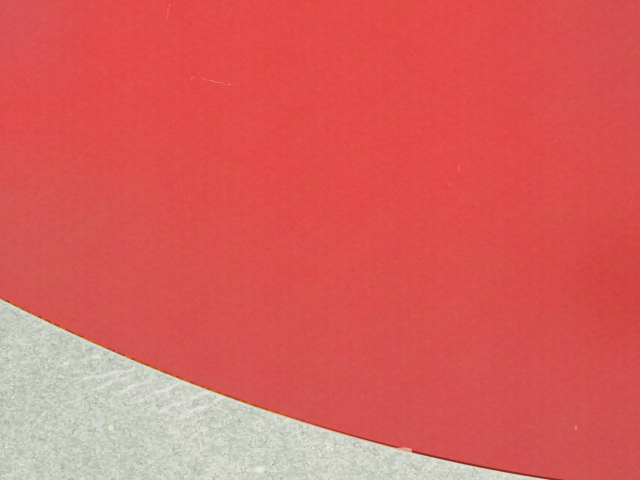
Give the GLSL for this texture, as a Shadertoy shader.

```glsl
vec2 hash2(vec2 p) {
    vec3 q = fract(vec3(p.xyx) * vec3(0.1031, 0.1030, 0.0973));
    q += dot(q, q.yzx + 33.33);
    return fract((q.xx + q.yz) * q.zy);
}

// Nearest cell: x = distance, y = random value of that cell
vec2 cellular(vec2 p) {
    vec2 cell = floor(p), nearest = vec2(9.0, 0.0);
    for (int j = -1; j <= 1; j++)
    for (int i = -1; i <= 1; i++) {
        vec2 c = cell + vec2(i, j);
        float d = length(c + hash2(c + 50.0) - p);
        if (d < nearest.x) nearest = vec2(d, hash2(c + 91.0).x);
    }
    return nearest;
}

float waves(vec2 p) {
    float sum = 0.0, gain = 0.5;
    for (int i = 0; i < 4; i++) {
        sum += gain * sin(p.x + 1.7 * sin(p.y)) * cos(p.y + 1.3 * sin(p.x * 0.8));
        p = mat2(1.5, 1.1, -1.1, 1.5) * p + 2.3;
        gain *= 0.6;
    }
    return sum;
}

float segment(vec2 p, vec2 a, vec2 b) {
    vec2 ab = b - a;
    return length(p - a - ab * clamp(dot(p - a, ab) / dot(ab, ab), 0.0, 1.0));
}

float blob(vec2 p, vec2 center, vec2 size) {
    vec2 q = (p - center) / size;
    return exp(-dot(q, q));
}

float stroke(float d, float halfWidth, float soft) {
    return 1.0 - smoothstep(halfWidth - soft, halfWidth + soft, d);
}

vec3 redPaint(vec2 p, float depth, float soft) {
    float glow = smoothstep(0.18, 0.75, p.y + 0.07 * sin(p.x * 3.0));
    vec3 col = mix(vec3(0.845, 0.325, 0.315), vec3(0.895, 0.296, 0.288), glow);

    // Faded left side and border, dull corners, deeper right side
    col = mix(col, vec3(0.82, 0.355, 0.34), 0.75 * blob(p, vec2(0.0, 0.5), vec2(0.38, 0.18)));
    col = mix(col, vec3(0.82, 0.33, 0.325), 0.5 * exp(-depth * 8.0));
    col = mix(col, vec3(0.83, 0.34, 0.36), 0.8 * blob(p, vec2(0.0, 1.0), vec2(0.14, 0.16)));
    col = mix(col, vec3(0.82, 0.32, 0.32), 0.8 * blob(p, vec2(1.35, 0.95), vec2(0.24, 0.38)));
    col = mix(col, vec3(0.81, 0.25, 0.24), 0.7 * blob(p, vec2(1.33, 0.4), vec2(0.2, 0.15)));
    col = mix(col, vec3(0.80, 0.32, 0.32), 0.6 * blob(p, vec2(1.3, 0.05), vec2(0.35, 0.16)));

    // Blotches of hue, soft mottling and fine grain
    col += vec3(-0.008, 0.012, 0.004) * waves(p * vec2(20.0, 28.0));
    col += vec3(0.004, -0.006, 0.012) * waves(p.yx * 33.0 + 7.0);
    col += 0.013 * waves(p * vec2(140.0, 165.0)) + 0.016 * (cellular(p * 210.0).y - 0.5);

    // Sparse faint pits and pale dust
    vec2 pit = cellular(p * 30.0);
    float grain = stroke(pit.x, 0.04, 50.0 * soft);
    col = mix(col, vec3(0.68, 0.21, 0.2), 0.4 * grain * step(0.9, pit.y));
    col = mix(col, vec3(0.95, 0.5, 0.47), 0.4 * grain * step(pit.y, 0.06));

    // Broken hairline scratches
    vec2 q = p + 0.001 * sin(p.yx * 310.0);
    float scratch = segment(q, vec2(0.402, 0.840), vec2(0.48, 0.823));
    scratch = min(scratch, segment(q, vec2(0.402, 0.840), vec2(0.398, 0.828)));
    scratch = min(scratch, segment(q, vec2(0.353, 0.99), vec2(0.347, 0.96)));
    scratch = min(scratch, segment(q, vec2(0.936, 0.618), vec2(0.942, 0.612)));
    scratch = min(scratch, segment(q, vec2(0.958, 0.655), vec2(0.956, 0.645)));
    float gaps = smoothstep(0.15, 0.6, cellular(p * 110.0).y);
    col = mix(col, vec3(0.95, 0.54, 0.47), 0.75 * gaps * stroke(scratch, 0.0009, soft));

    // Orange chip
    float chip = length((p - vec2(1.2, 0.109)) * vec2(1.2, 0.8));
    return mix(col, vec3(0.93, 0.5, 0.3), 0.85 * stroke(chip, 0.004, soft));
}

vec3 concrete(vec2 p, float soft) {
    // Lighter toward the right, with fine gritty mottling
    float tone = 0.32 + 0.4 * p.x + 0.2 * waves(p * 15.0) + 0.35 * waves(p * 95.0 + 4.0);
    vec3 col = mix(vec3(0.735, 0.76, 0.715), vec3(0.85, 0.855, 0.815), clamp(tone, 0.0, 1.0));
    col += 0.09 * (cellular(p * vec2(170.0, 210.0)).y - 0.5);

    // Short curled fibres, dark beside light
    float curl = waves(p * 62.0 + 9.0) - 0.12;
    float present = smoothstep(0.45, 0.8, cellular(p * 85.0).y);
    col -= 0.075 * present * stroke(abs(curl), 0.06, 0.06);
    col += 0.05 * present * stroke(abs(curl - 0.16), 0.06, 0.06);

    // Pale scuffs fanning below the rim
    for (int i = 0; i < 7; i++) {
        float t = float(i);
        vec2 h = hash2(vec2(t, 7.0));
        vec2 a = vec2(0.135 + 0.037 * t, 0.238 - 0.02 * t) + 0.02 * (h - 0.5);
        vec2 b = a + vec2(0.06 + 0.05 * h.x, 0.016 + 0.005 * t);
        float d = segment(p + 0.002 * sin(p.yx * 120.0 + t), a, b);
        float worn = 0.3 + 0.7 * cellular(p * 75.0 + t).y;
        col = mix(col, vec3(0.9, 0.9, 0.87), worn * stroke(d, 0.003, soft + 0.0015));
    }

    // Bright flecks
    col = mix(col, vec3(0.89, 0.9, 0.77), stroke(length(p - vec2(0.231, 0.109)), 0.006, soft + 0.001));
    return mix(col, vec3(0.91, 0.92, 0.88), stroke(length((p - vec2(0.541, 0.022)) * vec2(0.7, 1.0)), 0.007, soft + 0.002));
}

void mainImage(out vec4 fragColor, in vec2 fragCoord) {
    vec2 p = fragCoord / iResolution.y;
    float soft = 0.8 / iResolution.y;

    // Signed distance to the curved border, positive on the red side
    float slope = 0.306 * p.x - 0.505;
    float d = (p.y - 0.38 + 0.505 * p.x - 0.153 * p.x * p.x) / sqrt(1.0 + slope * slope);
    vec3 col = mix(concrete(p, soft), redPaint(p, max(d, 0.0), soft), smoothstep(-soft, soft, d));

    // Pale lip, then a continuous brown rim with worn orange grain
    col = mix(col, vec3(0.87, 0.86, 0.82), 0.6 * stroke(abs(d + 0.005), 0.002, soft + 0.001));
    float wear = (0.35 + 0.65 * cellular(p * 150.0).y) * (1.0 - smoothstep(0.5, 0.85, p.x));
    vec3 rim = mix(vec3(0.5, 0.17, 0.1), vec3(0.82, 0.42, 0.14), wear);
    col = mix(col, rim, 0.95 * stroke(abs(d - 0.0003), 0.0022, soft));

    // Thin peeled strip under the rim, ending in a small square
    float strip = smoothstep(0.5, 0.62, p.x) * (1.0 - smoothstep(0.858 - soft, 0.858 + soft, p.x));
    float halfWidth = 0.0012 + 0.003 * smoothstep(0.82, 0.85, p.x);
    col = mix(col, vec3(0.92, 0.7, 0.6), 0.85 * strip * stroke(abs(d + 0.003 - halfWidth), halfWidth, soft));
    fragColor = vec4(clamp(col, 0.0, 1.0), 1.0);
}
```
